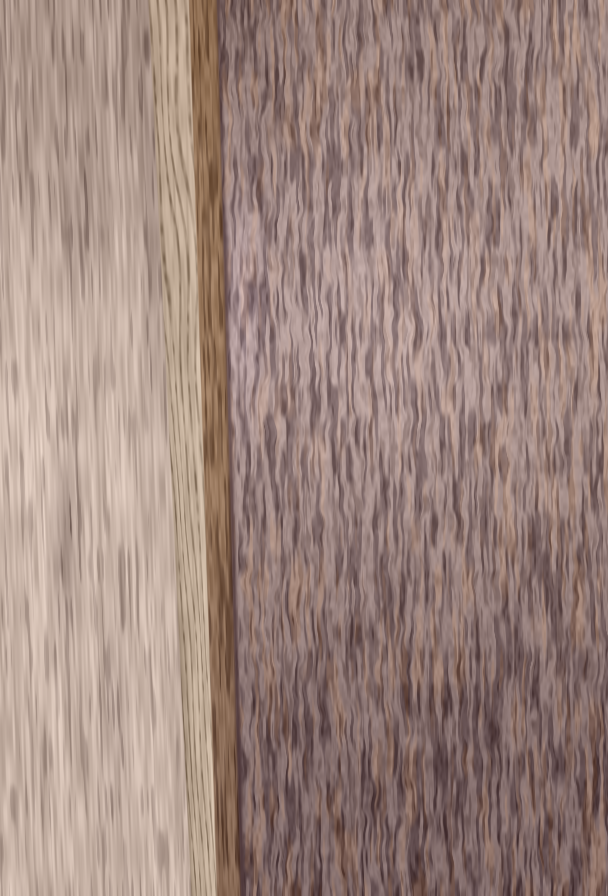
A WebGL 2 fragment shader for this texture:

```glsl
#version 300 es
precision highp float;

uniform vec2 u_resolution;
out vec4 fragColor;

float hash(vec2 p) {
    return fract(sin(dot(p, vec2(127.1, 311.7))) * 43758.5453);
}

float noise(vec2 p) {
    vec2 i = floor(p), f = fract(p);
    f = f * f * (3.0 - 2.0 * f);
    return mix(mix(hash(i), hash(i + vec2(1, 0)), f.x),
               mix(hash(i + vec2(0, 1)), hash(i + vec2(1, 1)), f.x), f.y);
}

float fbm(vec2 p) {
    float sum = 0.0, amp = 0.5;
    for (int i = 0; i < 4; i++) {
        sum += amp * noise(p);
        p = p * 2.03 + 17.3;
        amp *= 0.5;
    }
    return sum / 0.9375;
}

float blob(vec2 p, vec2 center, vec2 size) {
    vec2 d = (p - center) / size;
    return exp(-dot(d, d));
}

// Pale board with long fine streaks and soft stains
vec3 paleBoard(vec2 p) {
    float x = p.x - 0.05 * (1.0 - p.y) + 0.003 * noise(p * vec2(9, 7));
    vec3 color = mix(vec3(0.79, 0.71, 0.66), vec3(0.68, 0.595, 0.55), smoothstep(0.5, 1.0, p.y));
    color += 0.03 * blob(p, vec2(0.04, 0.5), vec2(0.12, 0.25));
    float stain = 0.9 * blob(p, vec2(0.11, 0.40), vec2(0.025, 0.1))
                + 0.6 * blob(p, vec2(0.13, 0.76), vec2(0.04, 0.08))
                + 0.5 * blob(p, vec2(0.25, 0.75), vec2(0.02, 0.28))
                + 0.5 * blob(p, vec2(0.19, 0.2), vec2(0.03, 0.13));
    color -= vec3(0.11, 0.11, 0.10) * stain * (0.5 + fbm(vec2(x * 70.0, p.y * 5.0)));
    color += 0.13 * (fbm(vec2(x * 95.0, p.y * 4.0)) - 0.5);
    color += 0.16 * (noise(vec2(x * 290.0, p.y * 22.0)) - 0.5);
    float pores = smoothstep(0.6, 0.88, noise(vec2(x * 235.0 + 31.0, p.y * 19.0)));
    return color - vec3(0.19, 0.19, 0.18) * pores * (0.6 + 0.5 * stain);
}

// Light edging: s runs across the strip from 0 to 1
vec3 lightStrip(vec2 p, float s) {
    vec3 color = mix(vec3(0.77, 0.69, 0.61), vec3(0.75, 0.66, 0.58), smoothstep(0.5, 1.0, p.y));
    float bend = s * 4.5 + 3.5 * p.y + 1.4 * noise(vec2(s * 2.0, p.y * 7.0));
    float ring = abs(fract(bend) - 0.5) * 2.0;
    float broken = 0.25 + 0.75 * noise(vec2(s * 12.0, p.y * 90.0));
    color -= vec3(0.24, 0.24, 0.24) * smoothstep(0.5, 0.95, ring) * broken;
    color += 0.12 * (noise(vec2(s * 18.0, p.y * 30.0)) - 0.5);
    color -= 0.16 * exp(-s * 8.0) * (0.3 + noise(vec2(4.0, p.y * 8.0)));
    return color + 0.04 * smoothstep(0.75, 0.95, s);
}

// Golden brown side face
vec3 brownStrip(vec2 p, float s) {
    vec3 color = mix(vec3(0.53, 0.41, 0.33), vec3(0.61, 0.48, 0.37), smoothstep(0.1, 0.6, p.y));
    color -= 0.05 * smoothstep(0.75, 1.0, p.y);
    float lines = noise(vec2(s * 12.0 + 0.6 * noise(p * vec2(3, 9)), p.y * 20.0));
    color -= vec3(0.16, 0.15, 0.13) * smoothstep(0.5, 0.85, lines);
    color += 0.12 * (noise(vec2(s * 16.0 + 5.0, p.y * 50.0)) - 0.5);
    return color - 0.07 * smoothstep(0.8, 1.0, s);
}

// Dark veneer with short wavy dashes and a broad sheen
vec3 darkBoard(vec2 p) {
    float sheen = blob(p, vec2(0.60, 0.64), vec2(0.28, 0.22));
    float x = p.x - 0.02 * (1.0 - p.y);
    x += 0.005 * (noise(p * vec2(16, 22)) - 0.5) + 0.004 * (noise(p * vec2(55, 60)) - 0.5);
    vec3 color = mix(vec3(0.53, 0.445, 0.44), vec3(0.63, 0.54, 0.52), smoothstep(0.05, 0.55, p.y));
    color += vec3(0.12, 0.12, 0.125) * sheen;
    color += vec3(0.04, 0.04, 0.06) * blob(p, vec2(0.40, 0.66), vec2(0.04, 0.13));
    color += 0.04 * blob(p, vec2(1.0, 0.75), vec2(0.18, 0.3));
    color -= 0.06 * blob(p, vec2(0.40, 1.0), vec2(0.10, 0.2));
    color += 0.05 * (fbm(vec2(x * 45.0, p.y * 6.0)) - 0.5);
    float amber = smoothstep(0.5, 0.85, noise(vec2(x * 150.0, p.y * 20.0)));
    color += vec3(0.06, 0.03, -0.01) * amber * (1.0 - 0.5 * sheen);
    float dashes = smoothstep(0.42, 0.76, noise(vec2(x * 215.0, p.y * 27.0)));
    float fine = smoothstep(0.45, 0.85, noise(vec2(x * 270.0 + 9.0, p.y * 48.0)));
    color -= vec3(0.18, 0.175, 0.16) * dashes * (0.85 + 0.3 * sheen);
    color -= 0.10 * fine;
    return color + 0.08 * (noise(vec2(x * 300.0, p.y * 120.0)) - 0.5);
}

void main() {
    vec2 p = gl_FragCoord.xy / u_resolution;
    float drop = 1.0 - p.y;
    float soft = 1.0 / u_resolution.x;

    // Slanted joints between the four pieces
    float paleEdge = 0.244 + 0.071 * drop;
    float lightEdge = 0.311 + 0.046 * drop;
    float brownEdge = 0.357 + 0.040 * drop;

    vec3 color = paleBoard(p);
    float s = (p.x - paleEdge) / (lightEdge - paleEdge);
    color = mix(color, lightStrip(p, s), smoothstep(-soft, soft, p.x - paleEdge));
    s = (p.x - lightEdge) / (brownEdge - lightEdge);
    color = mix(color, brownStrip(p, s), smoothstep(-soft, soft, p.x - lightEdge));
    color = mix(color, darkBoard(p), smoothstep(-soft, soft, p.x - brownEdge));

    // Shadowed seam beside the dark veneer
    float seam = exp(-pow((p.x - brownEdge - 0.002) / 0.004, 2.0));
    color = mix(color, vec3(0.30, 0.21, 0.22), seam * (0.8 - 0.3 * smoothstep(0.8, 0.0, drop)));
    fragColor = vec4(clamp(color, 0.0, 1.0), 1.0);
}
```
